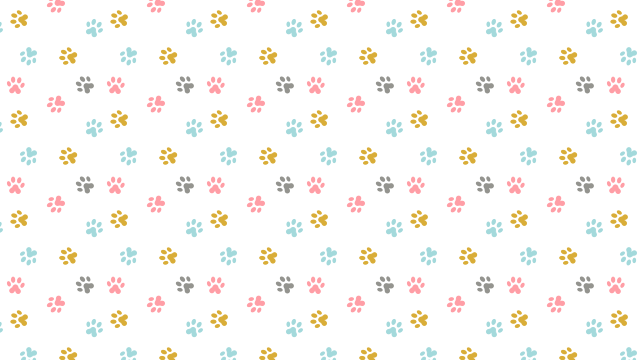
Give the GLSL for this pattern, as a Shadertoy shader.

```glsl
// Scattered paw prints in four soft colours on white, seven to a square tile.
// Each paw is a distance function: a pad of three blended circles plus four
// elliptical toes, wrapped around the tile so that it repeats without seams.

const float TILES_DOWN = 3.6;     // repeats over the canvas height
const float PAW_SIZE = 0.0875;    // half height of a paw, in tiles
const float PAD_BLEND = 0.3;      // softness of the joins inside the pad
const int PAW_COUNT = 7;

const vec3 PAPER = vec3(1.0);
const vec3 INKS[4] = vec3[4](
    vec3(0.85, 0.68, 0.22),       // gold
    vec3(0.64, 0.85, 0.86),       // teal
    vec3(1.00, 0.62, 0.65),       // pink
    vec3(0.58, 0.58, 0.56));      // grey

// Centre in the tile (measured from the top left), heading in degrees, ink
const vec4 PAWS[PAW_COUNT] = vec4[PAW_COUNT](
    vec4(0.194, -0.194, 172.0, 0.0),
    vec4(0.939, -0.283,  63.0, 1.0),
    vec4(0.289, -0.561, 240.0, 1.0),
    vec4(0.685, -0.565, 165.0, 0.0),
    vec4(0.850, -0.850, 142.0, 3.0),
    vec4(0.156, -0.856,  84.0, 2.0),
    vec4(0.561, -0.040, 216.0, 2.0));

float smoothMin(float a, float b, float k) {
    float h = max(k - abs(a - b), 0.0) / k;
    return min(a, b) - 0.25 * h * h * k;
}

// Approximate distance to an ellipse leaning to the right by tilt
float toeDistance(vec2 p, vec2 radii, float tilt) {
    float c = cos(tilt), s = sin(tilt);
    p = vec2(c * p.x - s * p.y, s * p.x + c * p.y);
    float k = length(p / radii);
    return k * (k - 1.0) / max(length(p / (radii * radii)), 1e-4);
}

// Paw pointing up, about one unit from centre to edge
float pawDistance(vec2 p) {
    p.x = abs(p.x);
    float heel = length(p - vec2(0.36, -0.62)) - 0.30;
    float crown = length(p - vec2(0.0, -0.20)) - 0.33;
    float pad = smoothMin(heel, crown, PAD_BLEND);
    float inner = toeDistance(p - vec2(0.35, 0.64), vec2(0.24, 0.35), 0.14);
    float outer = toeDistance(p - vec2(0.78, 0.12), vec2(0.21, 0.31), 0.45);
    return min(pad, min(inner, outer));
}

void mainImage(out vec4 fragColor, in vec2 fragCoord) {
    // Tile units, anchored at the top left corner
    vec2 p = (fragCoord - vec2(0.0, iResolution.y)) / iResolution.y * TILES_DOWN;
    float pixel = TILES_DOWN / (iResolution.y * PAW_SIZE);

    vec3 color = PAPER;
    for (int i = 0; i < PAW_COUNT; i++) {
        vec4 paw = PAWS[i];
        // Offset to the nearest repeat of this paw
        vec2 offset = p - paw.xy;
        offset -= floor(offset + 0.5);

        // Turn into the frame of the paw
        float heading = radians(paw.z);
        vec2 up = vec2(cos(heading), sin(heading));
        vec2 right = vec2(up.y, -up.x);
        vec2 local = vec2(dot(offset, right), dot(offset, up)) / PAW_SIZE;

        float cover = 1.0 - smoothstep(-0.6 * pixel, 0.6 * pixel, pawDistance(local));
        color = mix(color, INKS[int(paw.w)], cover);
    }
    fragColor = vec4(color, 1.0);
}
```
